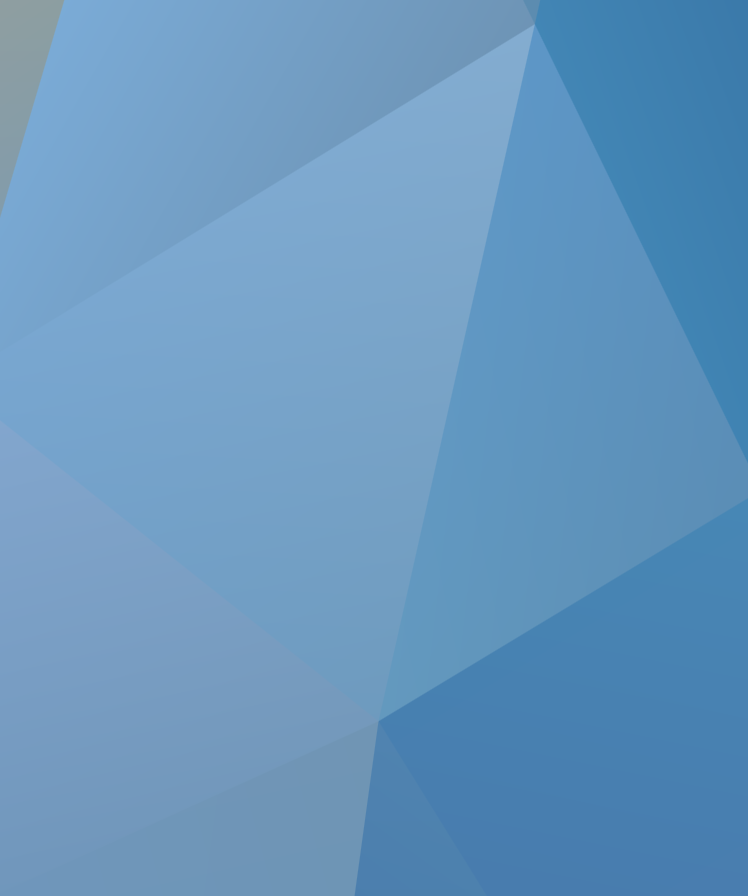
This background is drawn by a Shadertoy shader. Its source:

```glsl
// Large translucent-looking blue facets that fan out from two shared vertices.
// Each facet is a linear gradient between three corner colours, and the facets
// are layered with smooth half-plane masks, in canvas units from 0 to 1.

// Smooth mask: 1 on the left of the directed line a -> b, 0 on its right.
float leftOf(vec2 p, vec2 a, vec2 b) {
    vec2 along = normalize(b - a), rel = p - a;
    float dist = along.x * rel.y - along.y * rel.x;
    return clamp(dist / fwidth(dist) + 0.5, 0.0, 1.0);
}

float cross2(vec2 u, vec2 v) {
    return u.x * v.y - u.y * v.x;
}

// Linear gradient through three coloured corners, using barycentric weights.
vec3 facet(vec2 p, vec2 a, vec2 b, vec2 c, vec3 colA, vec3 colB, vec3 colC) {
    float area = cross2(b - a, c - a);
    float wb = cross2(p - a, c - a) / area;
    float wc = cross2(b - a, p - a) / area;
    return colA * (1.0 - wb - wc) + colB * wb + colC * wc;
}

void mainImage(out vec4 fragColor, in vec2 fragCoord) {
    vec2 p = fragCoord / iResolution.xy;

    // Shared vertices, then the points where edges leave the canvas
    vec2 apex = vec2(0.715, 0.973);
    vec2 hub = vec2(0.506, 0.195);
    vec2 cornerTop = vec2(0.086, 1.0);
    vec2 cornerLeft = vec2(0.0, 0.757);
    vec2 leftHigh = vec2(0.0, 0.607);
    vec2 leftLow = vec2(0.0, 0.531);
    vec2 leftBase = vec2(0.0, 0.003);
    vec2 footLeft = vec2(0.474, 0.0);
    vec2 footRight = vec2(0.651, 0.0);
    vec2 rightHigh = vec2(1.0, 0.483);
    vec2 rightLow = vec2(1.0, 0.444);

    // Facet gradients
    vec3 upper = facet(p, cornerTop, apex, leftHigh,
        vec3(0.48, 0.67, 0.84), vec3(0.43, 0.58, 0.71), vec3(0.465, 0.645, 0.805));
    vec3 corner = facet(p, vec2(0.0, 1.0), cornerTop, cornerLeft,
        vec3(0.56, 0.62, 0.63), vec3(0.55, 0.62, 0.63), vec3(0.51, 0.61, 0.67));
    vec3 centre = facet(p, apex, leftHigh, hub,
        vec3(0.515, 0.675, 0.815), vec3(0.472, 0.652, 0.815), vec3(0.43, 0.605, 0.745));
    vec3 wing = facet(p, apex, hub, rightHigh,
        vec3(0.365, 0.59, 0.78), vec3(0.39, 0.60, 0.745), vec3(0.355, 0.555, 0.715));
    vec3 deep = facet(p, apex, vec2(1.0), rightHigh,
        vec3(0.26, 0.525, 0.71), vec3(0.23, 0.475, 0.665), vec3(0.25, 0.515, 0.70));
    vec3 lilac = facet(p, leftLow, hub, leftBase,
        vec3(0.51, 0.65, 0.805), vec3(0.455, 0.60, 0.735), vec3(0.44, 0.59, 0.735));
    vec3 base = facet(p, hub, leftBase, footLeft,
        vec3(0.44, 0.585, 0.705), vec3(0.435, 0.588, 0.735), vec3(0.43, 0.585, 0.71));
    vec3 lowerRight = facet(p, hub, rightLow, vec2(1.0, 0.0),
        vec3(0.28, 0.50, 0.69), vec3(0.28, 0.53, 0.71), vec3(0.285, 0.49, 0.685));
    vec3 keel = facet(p, hub, footLeft, footRight,
        vec3(0.315, 0.515, 0.69), vec3(0.295, 0.495, 0.68), vec3(0.30, 0.505, 0.68));
    vec3 sliver = vec3(0.36, 0.55, 0.69);

    // Upper left facets and the small sliver above the apex
    float pastRidge = leftOf(p, apex, rightHigh);
    vec3 color = mix(upper, corner, leftOf(p, cornerLeft, cornerTop));
    color = mix(color, centre, leftOf(p, apex, leftHigh));
    color = mix(color, sliver, pastRidge);

    // Right wing with the dark facet behind it
    color = mix(color, mix(wing, deep, pastRidge), leftOf(p, apex, hub));

    // Lower left facets
    color = mix(color, lilac, leftOf(p, hub, leftLow));
    color = mix(color, base, leftOf(p, hub, leftBase));

    // Lower right wedge, split by one edge from the hub
    vec3 wedge = mix(lowerRight, keel, leftOf(p, footRight, hub));
    float wedgeMask = leftOf(p, rightLow, hub) * leftOf(p, hub, footLeft);
    color = mix(color, wedge, wedgeMask);

    fragColor = vec4(clamp(color, 0.0, 1.0), 1.0);
}
```
